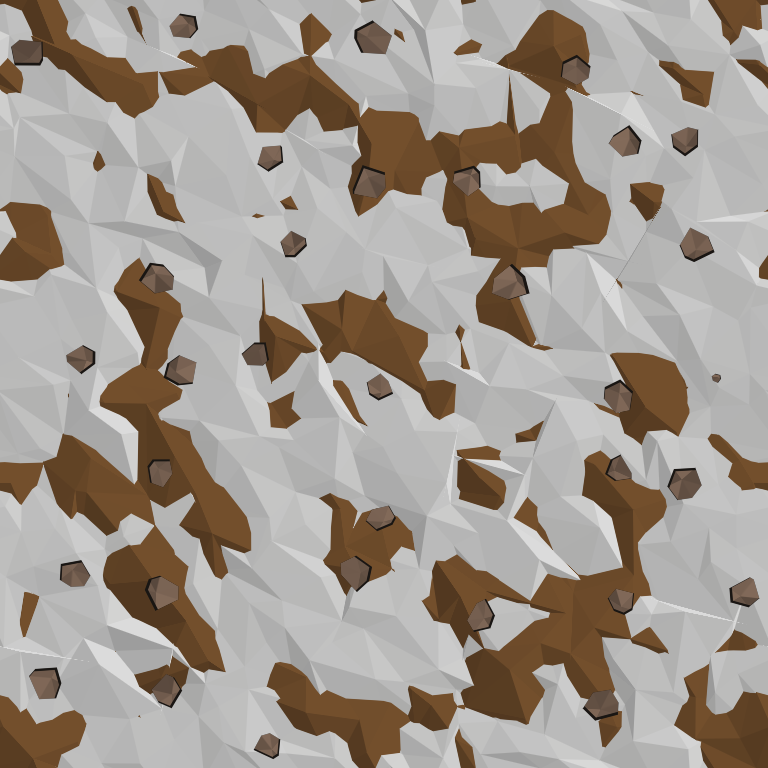
Reproduce this texture procedurally as a three.js fragment shader.

```glsl
varying vec2 vUv;

float hash(vec2 p, float seed) {
  return fract(sin(dot(p, vec2(12.989, 78.233)) + seed * 3.71) * 43758.5);
}

float det(mat2 m) { return m[0][0] * m[1][1] - m[1][0] * m[0][1]; }

mat2 adjugate(mat2 m) { return mat2(m[1][1], -m[0][1], -m[1][0], m[0][0]); }

// Identifies a point of a skewed integer lattice, wrapped to the unit square
vec2 wrapKey(vec2 id, mat2 lattice) {
  return floor(mod(adjugate(lattice) * id + 0.5, det(lattice)));
}

// Gradient noise on a skewed lattice
float gradientAt(vec2 id, vec2 offset, mat2 lattice) {
  float angle = 6.2832 * hash(wrapKey(id, lattice), 5.0);
  return dot(offset, vec2(cos(angle), sin(angle)));
}

float noise(vec2 uv, mat2 lattice) {
  vec2 q = lattice * uv, i = floor(q), f = q - i;
  vec2 fade = f * f * f * (f * (f * 6.0 - 15.0) + 10.0);
  vec2 r = vec2(1.0, 0.0);
  return mix(
    mix(gradientAt(i, f, lattice), gradientAt(i + r, f - r, lattice), fade.x),
    mix(gradientAt(i + r.yx, f - r.yx, lattice), gradientAt(i + 1.0, f - 1.0, lattice), fade.x),
    fade.y);
}

// Triangle mesh: jittered corners and their heights
vec2 corner(vec2 id, mat2 lattice, float seed) {
  vec2 key = wrapKey(id, lattice);
  return id + 0.8 * (vec2(hash(key, seed), hash(key, seed + 1.0)) - 0.5);
}

float cornerHeight(vec2 id, vec2 position, mat2 lattice, float rough, float swell, float seed) {
  vec2 uv = adjugate(lattice) * position / det(lattice);
  return rough * (hash(wrapKey(id, lattice), seed + 2.0) - 0.5)
       + swell * noise(uv, mat2(10.0, -4.0, 6.0, 9.0));
}

// Height (x) and slope (yz) of the flat facet under uv, blended at its edges
vec3 facet(vec2 uv, mat2 lattice, float rough, float swell, float seed) {
  vec2 q = lattice * uv, cell = floor(q);
  vec4 sum = vec4(0.0);
  for (int y = -1; y <= 1; y++)
  for (int x = -1; x <= 1; x++)
  for (int k = 0; k < 2; k++) {
    // Each quad is cut along a randomly chosen diagonal
    vec2 quad = cell + vec2(float(x), float(y));
    float side = float(k), flip = step(0.5, hash(wrapKey(quad, lattice), seed + 3.0));
    vec2 ia = quad + vec2(flip, 0.0), ic = quad + vec2(1.0 - flip, 1.0);
    vec2 ib = quad + vec2(side, mix(1.0 - side, side, flip));
    vec2 a = corner(ia, lattice, seed);
    vec2 b = corner(ib, lattice, seed), c = corner(ic, lattice, seed);
    vec2 u = b - a, v = c - a, p = q - a;
    float area = u.x * v.y - u.y * v.x;
    vec2 gu = vec2(v.y, -v.x) / area, gv = vec2(-u.y, u.x) / area;
    float lu = dot(p, gu), lv = dot(p, gv);
    float inside = min((1.0 - lu - lv) / length((gu + gv) * lattice),
                   min(lu / length(gu * lattice), lv / length(gv * lattice)));
    float weight = clamp(inside / 0.0014 + 0.5, 0.0, 1.0);
    if (weight > 0.0) {
      float ha = cornerHeight(ia, a, lattice, rough, swell, seed);
      float hb = cornerHeight(ib, b, lattice, rough, swell, seed);
      float hc = cornerHeight(ic, c, lattice, rough, swell, seed);
      vec2 slope = (hb - ha) * gu + (hc - ha) * gv;
      sum += weight * vec4(ha + dot(p, slope), slope * lattice, 1.0);
    }
  }
  return sum.xyz / max(sum.w, 0.001);
}

// Chipped stone with a dark rim, at most one in each cell of a 7 by 7 grid
vec4 stone(vec2 uv) {
  vec2 cell = floor(uv * 7.0);
  vec2 center = 0.2 + 0.6 * vec2(hash(cell, 21.0), hash(cell, 22.0));
  vec2 p = (uv * 7.0 - cell - center) / 7.0;
  float size = hash(cell, 23.0);
  float radius = size < 0.06 ? 0.005 : 0.014 + 0.007 * size;
  float turn = 6.2832 * hash(cell, 24.0), rimTurn = 6.2832 * hash(cell, 25.0);
  vec2 apex = 0.35 * radius * vec2(cos(rimTurn), sin(rimTurn));
  float outline = -1.0, face = -1.0, ridge = -9.0, tone = 1.0;
  for (int i = 0; i < 6; i++) {
    float k = float(i);
    float angle = turn + 1.047 * (k + 0.6 * hash(cell, 30.0 + k));
    float reach = radius * (0.8 + 0.35 * hash(cell, 40.0 + k));
    vec2 dir = vec2(cos(angle), sin(angle));
    float d = dot(p, dir) - reach;
    outline = max(outline, d);
    face = max(face, d + 0.15 * radius * max(0.0, cos(angle - rimTurn) + 0.3));
    float slant = dot(p - apex, dir) / (reach - dot(apex, dir));
    tone = mix(tone, 0.8 + 0.4 * hash(cell, 50.0 + k), smoothstep(-0.05, 0.05, slant - ridge));
    ridge = max(ridge, slant);
  }
  vec3 color = mix(vec3(0.43, 0.35, 0.295) * tone, vec3(0.1, 0.085, 0.075),
                   smoothstep(-0.0008, 0.0008, face));
  float present = step(hash(cell, 26.0), 0.72);
  return vec4(color, present * smoothstep(0.0008, -0.0008, outline));
}

void main() {
  vec2 uv = fract(vUv), light = vec2(0.8, 0.6);
  vec3 snow = facet(uv, mat2(20.0, -8.0, 12.0, 17.0), 0.6, -0.2, 1.0);
  vec3 ground = facet(uv, mat2(18.0, -7.0, 10.0, 14.0), 0.28, 0.95, 11.0);

  float snowLight = clamp(-dot(snow.yz, light) / 6.5, -2.6, 2.8);
  vec3 color = vec3(0.728, 0.728, 0.726) + 0.047 * snowLight;

  // Earth shows where its facets rise through the snow
  float earthLight = clamp(-dot(ground.yz, light) / 5.5, -1.5, 0.6);
  vec3 earth = vec3(0.415, 0.285, 0.16) * (1.0 + 0.15 * earthLight);
  vec3 rise = ground - snow;
  float edge = (rise.x - 0.14) / max(length(rise.yz), 0.01);
  color = mix(color, earth, smoothstep(-0.0008, 0.0008, edge));

  vec4 pebble = stone(uv);
  gl_FragColor = vec4(mix(color, pebble.rgb, pebble.a), 1.0);
}
```
